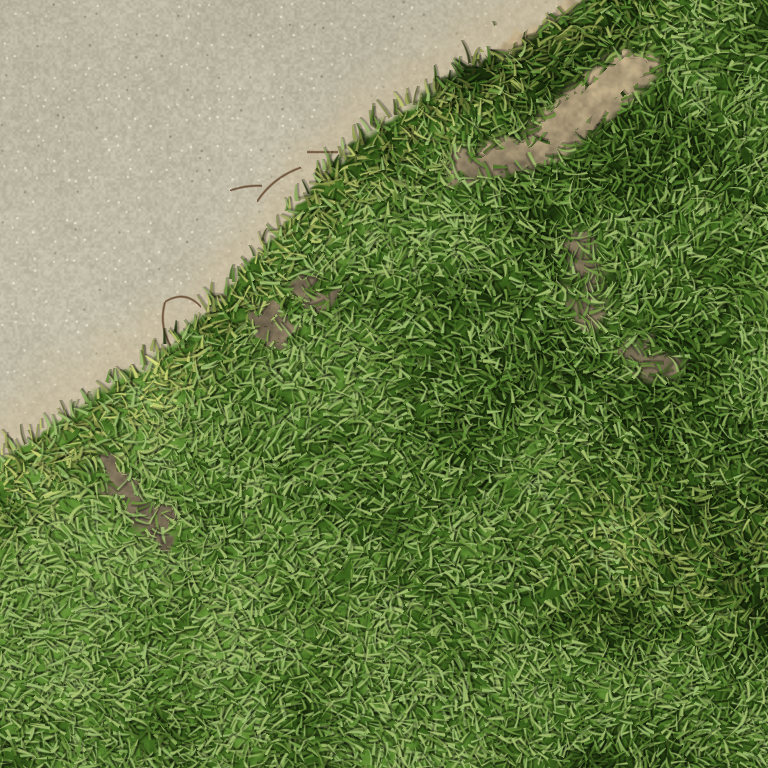
A WebGL 2 fragment shader for this texture:

```glsl
#version 300 es
precision highp float;
uniform vec2 u_resolution;
out vec4 fragColor;

const vec3 PAVING = vec3(0.75, 0.73, 0.65);
const vec3 SAND = vec3(0.79, 0.73, 0.60);
const vec3 SOIL = vec3(0.62, 0.56, 0.44);
const vec3 TWIG = vec3(0.36, 0.25, 0.15);
const vec3 DEEP = vec3(0.11, 0.19, 0.05);
const vec3 SHADE = vec3(0.23, 0.38, 0.11);
const vec3 LEAF = vec3(0.39, 0.57, 0.21);
const vec3 PALE = vec3(0.64, 0.77, 0.45);
const vec3 STRAW = vec3(0.66, 0.65, 0.34);

vec2 hash2(vec2 p) {
  vec3 q = fract(p.xyx * vec3(0.1031, 0.1030, 0.0973));
  q += dot(q, q.yzx + 33.33);
  return fract((q.xx + q.yz) * q.zy);
}

float noise(vec2 p) {
  vec2 i = floor(p), f = fract(p);
  f = f * f * (3.0 - 2.0 * f);
  float low = mix(hash2(i).x, hash2(i + vec2(1, 0)).x, f.x);
  float high = mix(hash2(i + vec2(0, 1)).x, hash2(i + vec2(1, 1)).x, f.x);
  return mix(low, high, f.y);
}

float fbm(vec2 p) {
  return 0.55 * noise(p) + 0.3 * noise(p * 2.1 + 7.0) + 0.15 * noise(p * 4.3 + 19.0);
}

// Height of the lawn border at x
float border(float x) {
  return 0.414 + 0.65 * x + 0.115 * smoothstep(0.2, 0.5, x);
}

// Soft spot around the line a-b
float spot(vec2 p, vec2 a, vec2 b, float radius) {
  vec2 d = b - a;
  float t = clamp(dot(p - a, d) / dot(d, d), 0.0, 1.0);
  return 1.0 - smoothstep(0.1 * radius, radius, length(p - a - d * t));
}

float bareSoil(vec2 p) {
  float s = spot(p, vec2(0.72, 0.825), vec2(0.82, 0.91), 0.052);
  s = max(s, spot(p, vec2(0.65, 0.955), vec2(0.73, 1.01), 0.045));
  float thin = spot(p, vec2(0.60, 0.785), vec2(0.71, 0.805), 0.04);
  thin = max(thin, spot(p, vec2(0.14, 0.40), vec2(0.215, 0.30), 0.03));
  thin = max(thin, spot(p, vec2(0.345, 0.59), vec2(0.36, 0.56), 0.03));
  thin = max(thin, spot(p, vec2(0.40, 0.63), vec2(0.415, 0.61), 0.03));
  float faint = spot(p, vec2(0.75, 0.68), vec2(0.775, 0.59), 0.04);
  faint = max(faint, spot(p, vec2(0.82, 0.54), vec2(0.87, 0.52), 0.04));
  return max(s, max(0.8 * thin, 0.55 * faint));
}

vec3 grassRamp(float t) {
  vec3 c = mix(DEEP, SHADE, smoothstep(0.0, 0.33, t));
  c = mix(c, LEAF, smoothstep(0.3, 0.65, t));
  return mix(c, PALE, smoothstep(0.6, 1.0, t));
}

// Thin bowed stroke from a to b
float stroke(vec2 p, vec2 a, vec2 b, float bow, float aa) {
  vec2 d = b - a, q = p - a;
  float len = length(d), t = dot(q, d) / (len * len);
  float side = dot(q, vec2(-d.y, d.x)) / len - bow * 4.0 * t * (1.0 - t);
  return step(abs(t - 0.5), 0.5) * (1.0 - smoothstep(0.0013 - aa, 0.0013 + aa, abs(side)));
}

vec3 paving(vec2 p, float above, float aa) {
  vec3 c = PAVING * (0.94 + 0.07 * fbm(p * 6.0) + 0.05 * smoothstep(1.1, 0.3, p.y));
  c += 0.08 * (noise(p * 330.0) - 0.5) + 0.04 * (noise(p * 150.0) - 0.5);
  // Pale chips and dark pits
  vec2 g = p * 75.0, id = floor(g);
  float chip = 1.0 - smoothstep(0.03, 0.1 + aa * 75.0, length(fract(g) - 0.2 - 0.6 * hash2(id)));
  float kind = hash2(id + 93.0).x;
  c += chip * (0.14 * step(0.75, kind) - 0.15 * step(kind, 0.07));
  // Sand beside the lawn
  float sand = 1.0 - smoothstep(0.0, 0.11, above + 0.05 * (fbm(p * 30.0) - 0.5));
  return mix(c, SAND + 0.12 * (fbm(p * 160.0) - 0.5), 0.6 * sand);
}

// One layer of blades on a jittered grid
vec3 blades(vec3 c, vec2 p, float layer, float soil, float tone, float dry, float flow, float aa) {
  float cells = 31.0 + 2.7 * mod(layer * 5.0, 7.0);
  for (int k = 0; k < 9; k++) {
    vec2 id = floor(p * cells) + vec2(k % 3 - 1, k / 3 - 1);
    vec2 h = hash2(id + layer * 57.3 + 11.0), r = hash2(id + layer * 31.7 + 203.0);
    vec2 root = (id + h) / cells, q = p - root;
    float depth = border(root.x) - root.y;
    float fringe = 1.0 - smoothstep(0.01, 0.045, depth);
    float angle = mix(flow + 5.0 * (r.x - 0.5), 2.25 + 1.8 * (r.x - 0.5), fringe);
    vec2 dir = vec2(cos(angle), sin(angle));
    float len = (0.55 + 0.45 * r.y) / cells, t = dot(q, dir) / len;
    float side = dot(q, vec2(-dir.y, dir.x)) - (h.x - 0.5) * 0.5 * len * t * t;
    float width = (0.0010 + 0.0016 * h.y) * sqrt(max(1.0 - t, 0.0));
    float grows = step(0.03 * r.x - 0.003, depth) * step(soil, 0.12 + 0.8 * r.y);
    grows *= step(abs(t - 0.5), 0.5);
    float shadow = 1.0 - smoothstep(width, width + 0.003, abs(side + 0.0015));
    float body = 1.0 - smoothstep(width - aa, width + aa, abs(side));
    float light = tone + 0.7 * (fract(h.x * 7.0 + r.y * 5.0) - 0.5) + 0.02 * (layer - 6.0);
    light += 0.12 * t - 0.35 * fringe * step(layer, 4.0);
    vec3 tint = mix(grassRamp(light), STRAW * (0.45 + 0.75 * light), dry * step(0.4, fract(r.x * 9.0)));
    c *= 1.0 - 0.27 * shadow * grows;
    c = mix(c, tint, 0.92 * body * grows);
  }
  return c;
}

void main() {
  vec2 p = gl_FragCoord.xy / u_resolution;
  float aa = 1.0 / min(u_resolution.x, u_resolution.y);
  float above = p.y - border(p.x);
  vec3 c = paving(p, above, aa);

  float twig = stroke(p, vec2(0.30, 0.752), vec2(0.341, 0.758), 0.002, aa);
  twig = max(twig, stroke(p, vec2(0.335, 0.738), vec2(0.392, 0.782), 0.006, aa));
  twig = max(twig, stroke(p, vec2(0.40, 0.802), vec2(0.44, 0.802), 0.0, aa));
  twig = max(twig, stroke(p, vec2(0.222, 0.55), vec2(0.215, 0.607), 0.006, aa));
  twig = max(twig, stroke(p, vec2(0.215, 0.607), vec2(0.262, 0.60), 0.01, aa));
  c = mix(c, TWIG, 0.85 * twig);

  if (above < 0.045) {
    float soil = bareSoil(p + 0.04 * (fbm(p * 45.0) - 0.5));
    float right = smoothstep(0.35, 0.95, p.x + 0.35 * p.y);
    float tone = 0.80 + 0.75 * (fbm(p * 10.0) - 0.5) - 0.15 * right;
    float dry = 0.15 + 0.5 * smoothstep(-0.17, -0.03, above);
    dry += 0.3 * spot(p, vec2(0.80, 0.29), vec2(0.97, 0.27), 0.16);

    // Ground under the blades
    vec3 ground = grassRamp(tone - 0.55 + 0.5 * fbm(p * 65.0) - 0.1 * right);
    vec3 earth = SOIL * (0.5 + 0.35 * smoothstep(0.7, 0.9, p.y) + 0.5 * fbm(p * 75.0));
    ground = mix(ground, earth, smoothstep(0.15, 0.6, soil));
    float ragged = above + 0.022 * (noise(p * 85.0) - 0.5);
    c = mix(c, ground, 1.0 - smoothstep(-0.022, -0.006, ragged));

    float flow = 1.6 + 3.0 * (noise(p * 6.0 + 31.0) - 0.5);
    for (int i = 0; i < 13; i++) c = blades(c, p, float(i), soil, tone, dry, flow, aa);
  }
  fragColor = vec4(clamp(c, 0.0, 1.0), 1.0);
}
```
